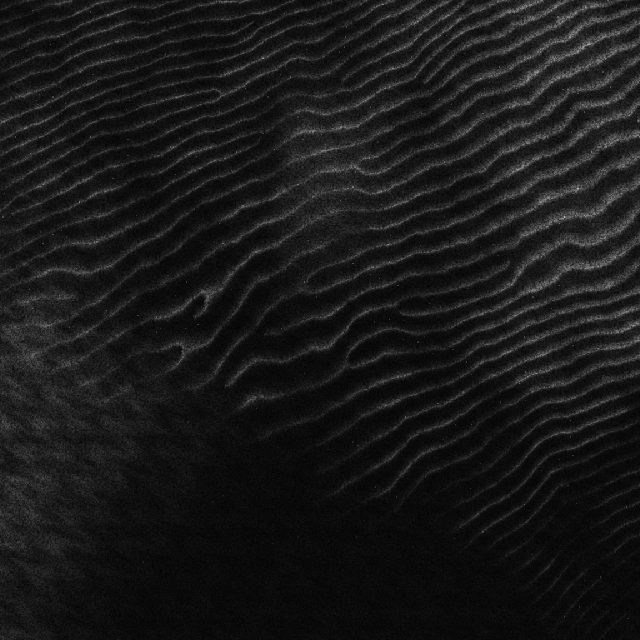
A Shadertoy shader for this texture:

```glsl
// Black rippled sand seen at a low angle, with thin lit crests and grainy patches of light.

const float HORIZON = 2.4;        // height of the vanishing line
const float RIPPLE_DENSITY = 88.0;
const float RIPPLE_SLANT = 0.24;
const float LOWER_BEND = 42.0;    // steepens ripples at the lower right
const float DRIFT_WARP = 0.9;
const float WIGGLE = 0.24;
const int FORK_COUNT = 22;        // places where ripples split or join
const float GRAIN_CELLS = 512.0;
const float CLUMP_CELLS = 230.0;
const float SHADOW_TONE = 0.038;
const float CREST_TONE = 0.21;
const float FLANK_TONE = 0.022;
const float SIDE_LIGHT = 0.14;
const float LEFT_LIGHT = 0.115;
const float CENTRE_LIGHT = 0.075;
const float TAU = 6.2831853;

float hash(vec2 p) {
    vec3 q = fract(p.xyx * 0.1031);
    q += dot(q, q.yzx + 33.33);
    return fract((q.x + q.y) * q.z);
}

vec2 hash2(vec2 p) {
    return vec2(hash(p), hash(p + 57.3));
}

// Layered sines, roughly -1 to 1
float waves(vec2 p) {
    float sum = 0.0, amp = 0.5;
    for (int i = 0; i < 5; i++) {
        sum += amp * sin(p.x + 1.6 * sin(0.8 * p.y + float(i)));
        p = mat2(0.8, 0.6, -0.6, 0.8) * p * 1.7 + 2.3;
        amp *= 0.56;
    }
    return sum;
}

// Cellular noise: distance to the nearest jittered point
float cells(vec2 p) {
    vec2 id = floor(p);
    float nearest = 2.0;
    for (int j = -1; j <= 1; j++)
        for (int i = -1; i <= 1; i++) {
            vec2 cell = id + vec2(i, j);
            nearest = min(nearest, length(cell + hash2(cell) - p));
        }
    return nearest;
}

vec2 toGround(vec2 uv) {
    float scale = 1.0 / (HORIZON - uv.y);
    return vec2((uv.x - 0.5) * scale, scale);
}

float ripplePhase(vec2 uv) {
    vec2 g = toGround(uv);
    float phase = RIPPLE_DENSITY * (g.y - RIPPLE_SLANT * g.x);
    phase -= LOWER_BEND * max(0.55 - uv.y, 0.0) * max(uv.x - 0.5, 0.0);
    phase += DRIFT_WARP * waves(g * 13.0) + WIGGLE * waves(g * vec2(62.0, 50.0));

    // Each fork winds the phase by one whole ripple
    for (int i = 0; i < FORK_COUNT; i++) {
        vec2 spot = hash2(vec2(float(i) * 7.1 + 3.0, 19.0));
        vec2 d = g - toGround(vec2(spot.x, 0.2 + 0.8 * spot.y));
        float turn = (i % 2 == 0) ? 1.0 : -1.0;
        phase += turn * atan(d.y, d.x + 1e-5) / TAU;
    }
    return phase;
}

void mainImage(out vec4 fragColor, in vec2 fragCoord) {
    vec2 uv = fragCoord / iResolution.xy;
    float drift = waves(uv * 8.0);
    float patches = waves(uv * 26.0 + 5.0);
    float streaks = waves(mat2(0.88, 0.47, -0.47, 0.88) * uv * vec2(60.0, 150.0));

    // Patches of light
    float side = smoothstep(0.5, 1.02, uv.x + 0.35 * (uv.y - 0.6) + 0.07 * drift);
    side *= smoothstep(0.3, 0.5, uv.y + 0.04 * patches);
    float left = 1.0 - smoothstep(0.0, 0.42, uv.x + 0.45 * abs(uv.y - 0.38) + 0.05 * drift);
    left *= 1.0 - 0.6 * smoothstep(0.45, 0.62, uv.y);
    vec2 c = (uv - vec2(0.49, 0.71)) * vec2(9.0, 8.0);
    float centre = exp(-dot(c, c)) * smoothstep(0.41, 0.45, uv.x + 0.01 * patches);
    float haze = smoothstep(0.45, 0.85, uv.y) * clamp(0.5 + 0.4 * drift + 0.4 * patches, 0.0, 1.0);

    // Fuzzy crest line, and a slope behind it that widens toward the light
    float d = fract(ripplePhase(uv)) - 0.5;
    float fadeOut = 1.0 - smoothstep(0.25, 0.5, abs(d));
    float crest = exp(-(d > 0.0 ? 10.0 : 15.0) * abs(d)) * fadeOut;
    float flank = smoothstep(-0.2, 0.06, d) * (1.0 - smoothstep(0.1, 0.5, d));

    // Ripples die out toward the lower left and break up near the bottom
    float shore = uv.y - 0.5 + 0.5 * uv.x + 0.05 * drift + 0.03 * patches;
    float ripple = smoothstep(-0.06, 0.12, shore);
    float lower = 1.0 - smoothstep(0.12, 0.4, uv.y);
    float broken = clamp(0.72 + 0.55 * patches - 0.45 * lower, 0.08, 1.15);

    // Combine tones
    float tone = SHADOW_TONE + 0.03 * haze;
    tone += ripple * crest * CREST_TONE * broken * (1.0 - 0.3 * side);
    tone += ripple * flank * (FLANK_TONE * (1.0 - lower) + SIDE_LIGHT * side);
    tone += LEFT_LIGHT * left * (1.0 + 0.35 * streaks + 0.25 * patches);
    tone += CENTRE_LIGHT * centre + 0.055 * side * (1.0 + 0.4 * patches);
    tone *= 1.0 + 0.2 * streaks;

    // Sand grains and rare glints
    float grain = hash(floor(uv * GRAIN_CELLS));
    float clump = 1.0 - cells(uv * CLUMP_CELLS);
    tone *= 0.4 + 0.7 * grain + 0.5 * clump;
    tone += 0.14 * smoothstep(0.997, 1.0, grain) * (0.4 + ripple);

    fragColor = vec4(vec3(clamp(tone, 0.0, 1.0)), 1.0);
}
```
